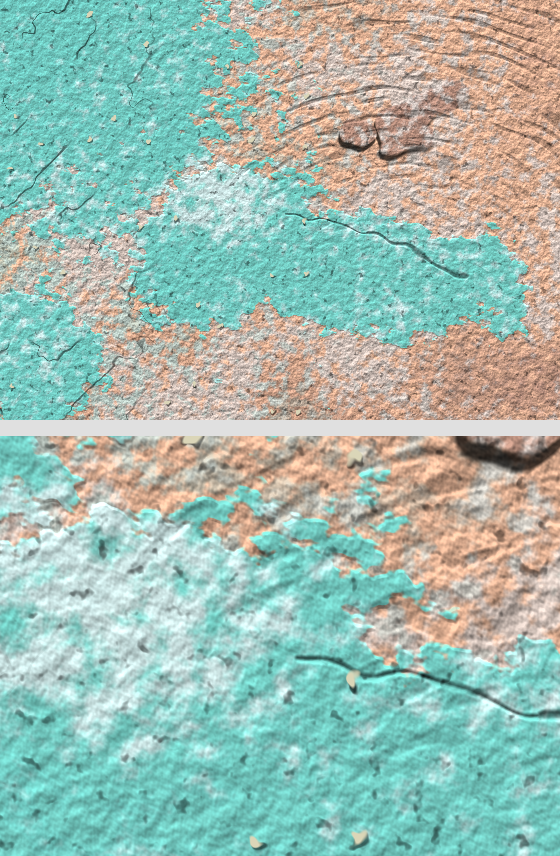
Top: the whole. Bottom: its middle third, enlarged.
This texture is drawn by a Shadertoy shader. Its source:

```glsl
// Weathered wall: torn turquoise paint over brushed clay plaster.
// Noisy blobs place the paint; grain, arc-shaped strokes and paint
// thickness form a height field that is lit from above.
#define TEAL vec3(0.40, 0.76, 0.73)
#define CHALK vec3(0.77, 0.87, 0.87)
#define CLAY vec3(0.84, 0.66, 0.55)
#define DUST vec3(0.78, 0.74, 0.72)
#define BROWN vec3(0.62, 0.48, 0.43)
#define RELIEF 1.9
#define GRAIN_SCALE 48.0
#define STROKE_SCALE 62.0
#define PAINT_THICKNESS 0.13
#define LIGHT_STEP vec2(-0.0012, 0.0028)

float hash(vec2 c) {
    vec3 q = fract(c.xyx * vec3(0.1031, 0.1030, 0.0973));
    q += dot(q, q.yzx + 33.33);
    return fract((q.x + q.y) * q.z);
}

float corner(vec2 cell, vec2 offset) {
    float a = 6.2832 * hash(cell);
    return dot(vec2(cos(a), sin(a)), offset);
}

// Gradient noise, roughly -1 to 1
float noise(vec2 p) {
    vec2 i = floor(p), f = p - i, e = vec2(1, 0);
    vec2 u = f * f * f * (f * (f * 6.0 - 15.0) + 10.0);
    return 1.4 * mix(mix(corner(i, f), corner(i + e, f - e), u.x),
                     mix(corner(i + e.yx, f - e.yx), corner(i + 1.0, f - 1.0), u.x), u.y);
}

float fbm(vec2 p, int octaves) {
    float sum = 0.0, amp = 0.5;
    for (int i = 0; i < octaves; i++) {
        sum += amp * noise(p);
        p = mat2(1.6, 1.2, -1.2, 1.6) * p + 7.3;
        amp *= 0.58;
    }
    return sum;
}

vec2 turn(vec2 p, float a) {
    return vec2(cos(a) * p.x + sin(a) * p.y, cos(a) * p.y - sin(a) * p.x);
}

float blob(vec2 p, vec2 centre, vec2 radius, float angle) {
    return 1.0 - length(turn(p - centre, angle) / radius);
}

float segment(vec2 p, vec2 a, vec2 b) {
    vec2 d = b - a;
    return length(p - a - d * clamp(dot(p - a, d) / dot(d, d), 0.0, 1.0));
}

// Where paint still holds: positive inside
float paintField(vec2 p) {
    float patchy = 0.75 * blob(p, vec2(0.13, 0.87), vec2(0.45, 0.42), 0.4);
    float solid = max(blob(p, vec2(0.55, 0.42), vec2(0.25, 0.18), 0.6),
                      blob(p, vec2(0.84, 0.35), vec2(0.40, 0.14), -0.2));
    float small = max(blob(p, vec2(0.07, 0.15), vec2(0.17, 0.15), -0.5),
                      blob(p, vec2(1.18, 0.32), vec2(0.08, 0.12), 0.2));
    float cover = max(max(patchy, 1.2 * solid), 0.7 * small);
    vec2 brushed = turn(p, -0.25) * vec2(20.0, 30.0);
    return 1.2 * max(cover, -0.36) + 0.5 * fbm(p * 6.0, 4) + 0.55 * fbm(brushed, 4);
}

float paintMask(vec2 p) { return smoothstep(-0.035, 0.035, paintField(p)); }

// Brush grooves: arcs at the upper right, slanted scratches below
float grooves(vec2 p) {
    vec2 d = p - vec2(0.94, 0.12);
    float wobble = 0.5 * noise(p * 9.0);
    float arcs = noise(vec2(atan(d.x, d.y) * 6.0, length(d) * STROKE_SCALE + wobble));
    float slant = noise(turn(p, -0.75) * vec2(14.0, 75.0));
    float arcZone = smoothstep(0.3, 0.75, p.y) * smoothstep(0.4, 0.85, p.x);
    float slantZone = smoothstep(0.35, 0.1, p.y) * smoothstep(0.4, 1.0, p.x);
    return smoothstep(0.12, 0.6, arcs) * (0.2 * smoothstep(0.2, 0.35, p.y) + 0.8 * arcZone)
         + 0.4 * smoothstep(0.1, 0.6, slant) * slantZone;
}

float gouge(vec2 p) {
    p += 0.012 * noise(p * 18.0);
    float line = min(segment(p, vec2(0.88, 0.45), vec2(1.11, 0.34)),
                     segment(p, vec2(0.68, 0.49), vec2(0.88, 0.45)) + 0.002);
    return smoothstep(0.006, 0.001, line);
}

float height(vec2 p, float paint) {
    return 0.55 * fbm(p * GRAIN_SCALE, 4) * (1.0 - 0.35 * paint)
         + PAINT_THICKNESS * paint - 0.22 * grooves(p) - 0.25 * gouge(p);
}

// Exposed brown scar with a loose flake on its left
float scar(vec2 p) {
    p += 0.022 * vec2(noise(p * 17.0), noise(p * 17.0 + 40.0));
    return min(segment(p, vec2(1.07, 0.78), vec2(0.93, 0.68)) - 0.040,
               min(length(p - vec2(0.85, 0.69)) - 0.038,
                   segment(p, vec2(0.92, 0.65), vec2(1.01, 0.67)) - 0.018));
}

void mainImage(out vec4 fragColor, in vec2 fragCoord) {
    vec2 p = fragCoord / iResolution.y;
    float paint = paintMask(p);
    float broad = fbm(p * 3.5 + 11.0, 4), fine = fbm(p * 32.0 + 5.0, 4);

    // Plaster: clay, browner below, dusted on the left and middle
    float low = smoothstep(0.4, 0.05, p.y);
    float dusty = 0.16 * smoothstep(1.15, 0.3, p.x) + 0.6 * broad + 0.7 * fine;
    vec3 col = mix(CLAY, BROWN, clamp(0.4 * low + 0.9 * fine - 0.5 * broad, 0.0, 0.8));
    col = mix(col, DUST, 0.85 * smoothstep(-0.06, 0.24, dusty));
    float haze = smoothstep(0.0, 0.3, 0.22 * smoothstep(0.6, 0.0, p.x) + fine - 0.6 * broad);
    col = mix(col, mix(TEAL, DUST, 0.5), 0.55 * haze * smoothstep(1.3, 0.2, p.x));

    // Paint, chalky in worn areas
    float worn = 0.5 * blob(p, vec2(0.53, 0.54), vec2(0.18, 0.16), 0.3);
    float chalk = smoothstep(-0.05, 0.45, max(worn, -0.02) + 0.7 * fine + 0.4 * broad);
    col = mix(col, mix(TEAL, CHALK, chalk), 0.94 * paint);

    // Scar and the shadow under its lip
    float d = scar(p), inside = smoothstep(0.003, -0.003, d);
    col = mix(col, mix(BROWN, DUST, smoothstep(-0.05, 0.4, fine + 0.1)), 0.8 * inside);
    float lip = smoothstep(0.003, -0.003, scar(p + vec2(0.004, 0.013))) * (1.0 - inside);
    col *= 1.0 - 0.72 * lip * smoothstep(1.08, 0.98, p.x);

    // Cracks on the left
    float vein = abs(noise(p * 6.0 + 0.5 * fbm(p * 14.0, 3)));
    float cracked = smoothstep(0.55, 0.2, p.x) * smoothstep(-0.05, 0.2, noise(p * 5.0 + 31.0));
    col *= 1.0 - 0.5 * cracked * smoothstep(0.035, 0.008, vein);

    // Relief light, dirt in grooves and pits
    vec2 q = p + LIGHT_STEP;
    float slope = height(p, paint) - height(q, paintMask(q));
    float pits = smoothstep(0.22, 0.5, fbm(p * 60.0 + 19.0, 3));
    col *= 1.03 + RELIEF * clamp(slope, -0.22, 0.15);
    col *= 1.0 - 0.22 * grooves(p) - 0.4 * gouge(p) - 0.4 * pits;

    // Sparse cream flakes with shadows
    vec2 cell = floor(p * 16.0);
    vec2 at = (cell + 0.3 + 0.4 * vec2(hash(cell + 3.0), hash(cell + 8.0))) / 16.0;
    float size = 0.007 * step(0.86, hash(cell)) * step(p.x, 0.75);
    vec2 rough = p - at + 0.006 * noise(p * 90.0);
    col *= 1.0 - 0.5 * smoothstep(size, size - 0.003, length(rough + vec2(-0.002, 0.004))) * step(0.001, size);
    col = mix(col, vec3(0.86, 0.84, 0.72), smoothstep(size, size - 0.003, length(rough)) * step(0.001, size));

    fragColor = vec4(clamp(col, 0.0, 1.0), 1.0);
}
```
